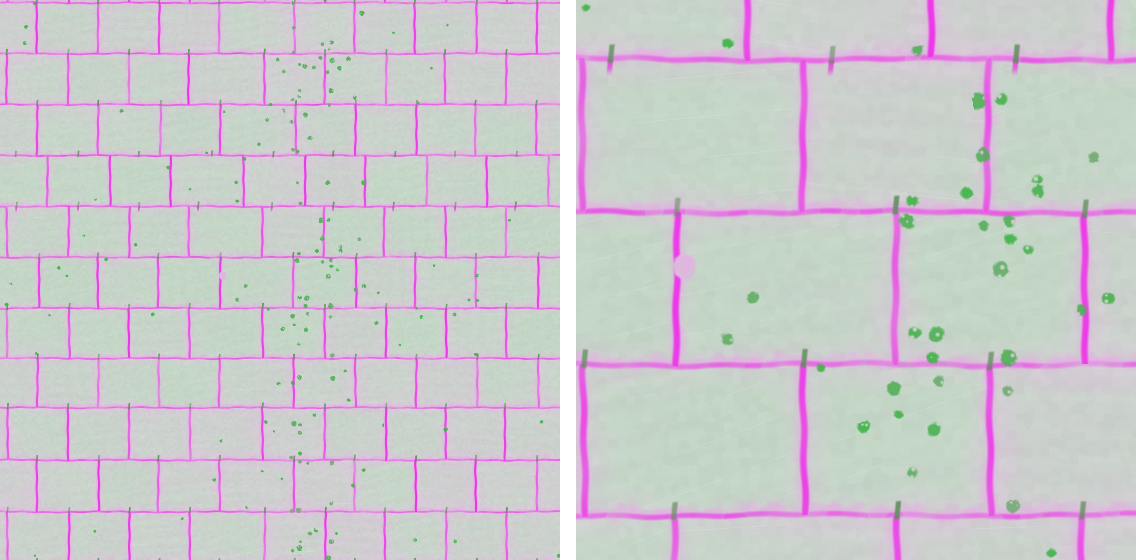
Left, the full canvas; right, a detail of the centre.
Give the GLSL for this texture map, as a three.js fragment shader.

```glsl
varying vec2 vUv;

float hash(vec2 p) {
  return fract(sin(dot(p, vec2(127.1, 311.7))) * 43758.55);
}

// Cellular noise: distance to the nearest seed, and its random id
vec2 cells(vec2 p) {
  vec2 base = floor(p), nearest = vec2(9.0, 0.0);
  for (int j = -1; j <= 1; j++)
    for (int i = -1; i <= 1; i++) {
      vec2 c = base + vec2(float(i), float(j));
      vec2 seed = c + 0.15 + 0.7 * vec2(hash(c), hash(c + 41.3));
      float d = length(p - seed);
      if (d < nearest.x) nearest = vec2(d, hash(c + 17.9));
    }
  return nearest;
}

// Layered sines, roughly -1 to 1
float waves(vec2 p) {
  float sum = 0.0, gain = 0.5;
  for (int i = 0; i < 4; i++) {
    sum += gain * sin(p.x + 1.7 * sin(p.y)) * cos(p.y + 1.3 * sin(p.x * 0.7));
    p = mat2(1.5, 1.2, -1.2, 1.5) * p + 2.3;
    gain *= 0.6;
  }
  return sum;
}

float bell(float x, float width) {
  return exp(-x * x / (width * width));
}

// Courses alternate, except for one out-of-step course
float courseStart(float row) {
  if (abs(row - 3.0) < 0.5) return 0.087;
  return mix(0.068, 0.013, mod(row + step(3.5, row), 2.0));
}

// Signed offset to the nearest of nine joints, and its index; one slate is wider
vec2 nearestJoint(float x, float start, float row) {
  vec2 best = vec2(1.0, 0.0);
  float wide = abs(row - 3.0) < 0.5 ? 3.0 : 4.0;
  for (int i = 0; i < 9; i++) {
    float k = float(i);
    float d = x - start - 0.1083 * k - 0.0247 * step(wide, k);
    d -= 0.005 * (hash(vec2(k, row)) - 0.5);
    d -= floor(d + 0.5);
    if (abs(d) < abs(best.x)) best = vec2(d, k);
  }
  return best;
}

void main() {
  vec2 p = vUv;

  // Courses counted from the top, with slightly uneven edges
  float t = 0.995 - p.y;
  t += 0.0042 * bell(t - 0.73, 0.09);
  t += 0.0007 * sin(31.416 * p.x + 9.0 * t) + 0.0005 * sin(144.51 * p.x + 30.0 * t);
  float row = mod(floor(t * 11.0), 11.0);
  float edge = floor(t * 11.0 + 0.5);
  float below = t - edge / 11.0;
  edge = mod(edge, 11.0);

  float start = courseStart(row);
  vec2 joint = nearestJoint(p.x, start, row);
  float lean = hash(vec2(joint.y, row + 60.0)) - 0.5;
  float side = joint.x + 0.04 * lean * (fract(t * 11.0) - 0.5) * 0.09
             + 0.0005 * sin(p.y * 160.0 + joint.y * 2.0);
  vec2 slateId = vec2(mod(joint.y - step(joint.x, 0.0), 9.0), row);
  float slateRandom = hash(slateId + 5.0);

  vec2 grit = cells(p * 190.0);
  vec2 flake = cells(p * vec2(85.0, 110.0));
  float mottle = waves(p * 24.0);

  // Slate faces: green centre courses, greyer ends and rims, slanted streaks
  float nearRim = min(abs(side), abs(below));
  float slant = 0.35 * (slateRandom - 0.3);
  float streak = waves(vec2(p.x * 14.0, (p.y - slant * p.x) * 170.0) + slateRandom * 40.0);
  float green = 0.52 + 0.4 * bell(t - 0.46, 0.24) + 0.45 * (slateRandom - 0.5);
  green += 0.22 * mottle + 0.13 * streak - 0.12 * (grit.x - 0.4);
  green -= 0.5 * smoothstep(0.021, 0.002, nearRim + 0.004 * mottle);
  green -= 0.4 * bell(p.x - 0.53, 0.045) * smoothstep(0.55, 0.0, t);
  vec3 color = mix(vec3(0.835, 0.795, 0.835), vec3(0.765, 0.84, 0.775), clamp(green, 0.0, 1.0));
  color += 0.012 * streak + 0.02 * (grit.y - 0.5);

  // Pale scratches
  float scratch = abs(sin((p.y - slant * 1.8 * p.x) * 130.0 + slateRandom * 20.0));
  color += 0.025 * smoothstep(0.07, 0.0, scratch) * smoothstep(0.1, 0.6, mottle + 0.3);

  // Ragged pink rims along courses and joints
  float strength = 0.35 + 0.65 * hash(vec2(joint.y, row + 20.0));
  float ragged = smoothstep(0.010, 0.003, abs(below + 0.002) + 0.007 * flake.x + 0.002 * grit.y);
  float spread = 0.0035 + 0.004 * flake.y * step(0.0, side * lean);
  float halo = smoothstep(spread + 0.003, 0.001, abs(side) + 0.002 * grit.x);
  float drip = smoothstep(0.008, 0.006, length((p - vec2(0.398, 0.508)) * vec2(1.0, 0.85)) + 0.001 * grit.x);
  float rim = max(max(0.8 * ragged, halo * (0.3 + 0.5 * strength)), 0.75 * drip);
  color = mix(color, vec3(0.91, 0.66, 0.91), rim * (0.65 + 0.35 * grit.y));

  // Magenta gap cores
  float courseLine = smoothstep(0.0026, 0.0005, abs(below - 0.0004 * mottle));
  courseLine *= 0.48 + 0.25 * mottle + 0.2 * (flake.y - 0.5);
  float jointLine = smoothstep(0.003, 0.0008, abs(side));
  jointLine *= strength * (0.8 + 0.3 * sin(p.y * 95.0 + joint.y * 4.0) * (1.0 - strength)) + 0.12;
  float core = max(courseLine, jointLine * (1.0 - drip));
  color = mix(color, vec3(0.93, 0.16, 0.91), clamp(core, 0.0, 1.0));

  // Hooks above the joints of the lower course
  float shifted = step(abs(edge - 3.5), 0.6);
  vec2 hook = nearestJoint(p.x, mix(courseStart(edge), 0.03, shifted), edge);
  float shaft = smoothstep(0.0024, 0.0007, abs(hook.x + 0.1 * below));
  float hookMask = shaft * smoothstep(0.0065, 0.0045, abs(below + 0.003));
  float stub = shaft * smoothstep(0.011, 0.004, below) * step(0.0, below) * step(abs(edge - 4.0), 0.5);
  color = mix(color, vec3(0.9, 0.25, 0.88), 0.8 * stub);
  color = mix(color, vec3(0.38, 0.56, 0.36), hookMask * (0.55 + 0.4 * hash(vec2(hook.y, edge + 80.0))));

  // Lichen crusts gathered in a vertical drift
  vec2 warp = 0.0012 * vec2(waves(p * 330.0), waves(p * 330.0 + 7.0));
  vec2 crust = cells((p + warp) * 72.0);
  float density = 0.004 + (0.10 + 0.08 * waves(p * 15.0 + 2.0)) * bell(p.x - 0.58, 0.075);
  density += 0.12 * bell(p.x - 0.53, 0.025) * (0.4 + bell(below, 0.015));
  float size = 0.16 + 0.2 * fract(crust.y * 91.0);
  float lichen = smoothstep(size + 0.07, size - 0.07, crust.x) * step(crust.y, density);
  lichen *= smoothstep(0.12, 0.4, grit.x + 0.35 * grit.y);
  vec3 lichenColor = mix(vec3(0.24, 0.7, 0.27), vec3(0.5, 0.66, 0.5), fract(crust.y * 517.0));
  color = mix(color, lichenColor, 0.9 * lichen);

  gl_FragColor = vec4(color, 1.0);
}
```
